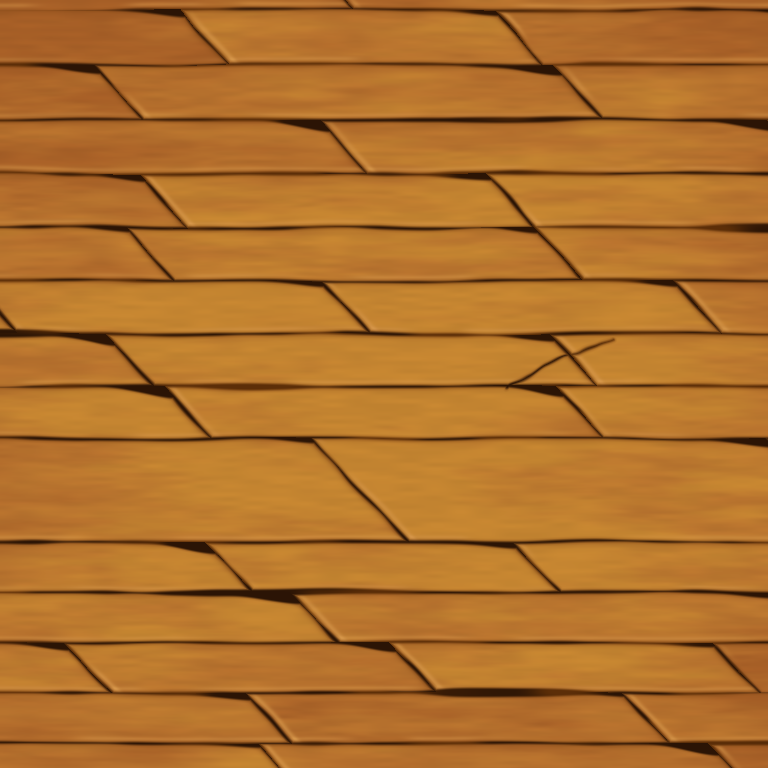
This texture is drawn by a Shadertoy shader. Its source:

```glsl
const float PITCH = 0.0682;        // height of one plank row
const float FIRST_SEAM = 0.013;    // distance of the first seam from the top
const float ROW_BULGE = 0.19;      // rows sag toward the middle
const float BULGE_ROWS = 14.0;
const float WIDE_ROW = 8.0;        // this plank row is two rows high
const float LEAN = 0.92;           // slant of the end joints
const vec2 PLANK_LENGTH = vec2(0.40, 0.66);
const float SEAM = 0.0019;         // half width of a thin seam
const float JOINT = 0.0018;
const float DROOP = 0.012;         // depth of the worn plank corners
const float SOFTNESS = 0.0014;
const vec2 CRACK_START = vec2(0.795, 0.440);
const vec2 CRACK_END = vec2(0.660, 0.505);

const vec3 GOLD = vec3(0.77, 0.52, 0.19);
const vec3 OCHRE = vec3(0.72, 0.45, 0.18);
const vec3 RUST = vec3(0.65, 0.37, 0.15);
const vec3 BEVEL_LIGHT = vec3(0.84, 0.59, 0.29);
const vec3 BEVEL_SHADE = vec3(0.50, 0.27, 0.08);
const vec3 SEAM_BROWN = vec3(0.36, 0.18, 0.03);
const vec3 SEAM_DARK = vec3(0.17, 0.08, 0.02);

float hash(vec2 p) {
    return fract(sin(dot(p, vec2(127.1, 311.7))) * 43758.5453);
}

float noise(vec2 p) {
    vec2 i = floor(p), f = fract(p);
    f = f * f * (3.0 - 2.0 * f);
    return mix(mix(hash(i), hash(i + vec2(1, 0)), f.x),
               mix(hash(i + vec2(0, 1)), hash(i + vec2(1, 1)), f.x), f.y);
}

float fbm(vec2 p) {
    float sum = 0.0, gain = 0.5;
    for (int i = 0; i < 4; i++) {
        sum += gain * noise(p);
        p = p * 2.03 + 7.1;
        gain *= 0.5;
    }
    return sum;
}

float segmentDistance(vec2 p, vec2 a, vec2 b) {
    vec2 d = b - a;
    return length(p - a - d * clamp(dot(p - a, d) / dot(d, d), 0.0, 1.0));
}

// Seams swell into gaps in places and nearly close in others
float seamWidth(float x, float seam) {
    float n = noise(vec2(x * 3.0, seam * 5.3));
    float fine = noise(vec2(x * 22.0, seam * 3.7));
    return SEAM * (0.35 + 0.9 * fine) + 0.004 * smoothstep(0.70, 0.95, n)
         - 0.0025 * smoothstep(0.15, 0.02, n);
}

// Soft line of given half width around distance zero
float band(float d, float width) {
    return exp(-d * d / (width * width));
}

void mainImage(out vec4 fragColor, in vec2 fragCoord) {
    vec2 uv = fragCoord / iResolution.xy;
    vec2 p = vec2(uv.x, 1.0 - uv.y);
    float soft = SOFTNESS + 0.7 / min(iResolution.x, iResolution.y);
    vec2 q = p + 0.004 * (vec2(noise(p * 24.0), noise(p * vec2(9.0, 14.0) + 40.0)) - 0.5);

    // Rows, with one double height row
    float level = (q.y - FIRST_SEAM) / PITCH;
    level -= ROW_BULGE * sin(3.14159 * level / BULGE_ROWS);
    float row = floor(level), span = 1.0;
    if (row == WIDE_ROW + 1.0) row = WIDE_ROW;
    if (row == WIDE_ROW) span = 2.0;
    float top = (level - row) * PITCH;
    float bottom = span * PITCH - top;

    // Slanted end joints, staggered from row to row
    float plankLength = mix(PLANK_LENGTH.x, PLANK_LENGTH.y, hash(vec2(row, 3.0)));
    float firstJoint = 0.25 + 0.17 * cos(2.2 * (row - 2.1));
    float along = (q.x - LEAN * top - firstJoint) / plankLength;
    vec2 plank = vec2(floor(along), row);
    float slope = plankLength * inversesqrt(1.0 + LEAN * LEAN);
    float left = fract(along) * slope;
    float right = slope - left;

    // Wood tone: golden middle, redder rim, varied planks and streaks
    float grain = fbm(q * vec2(7.0, 55.0) + hash(plank) * 30.0);
    float blotch = fbm(q * vec2(6.0, 14.0) + 11.0);
    float tone = 0.95 - 1.25 * length((p - vec2(0.46, 0.54)) * vec2(0.7, 1.0));
    tone += 0.35 * (hash(plank + 5.0) - 0.5) + 0.6 * (grain - 0.47) + 0.6 * (blotch - 0.47);
    vec3 color = mix(RUST, OCHRE, smoothstep(0.0, 0.5, tone));
    color = mix(color, GOLD, smoothstep(0.4, 0.85, tone));
    color *= 0.97 + 0.06 * noise(q * vec2(30.0, 180.0));

    // Worn bevels
    float wear = smoothstep(0.2, 0.7, noise(q * vec2(14.0, 20.0) + plank * 3.0));
    color = mix(color, BEVEL_SHADE, 0.55 * band(right, 0.006) + 0.25 * band(top, 0.007));
    color = mix(color, BEVEL_LIGHT, wear * (0.6 * band(left - 0.007, 0.0035)
                                          + 0.4 * band(bottom - 0.006, 0.003)));

    // Seams, joints and the dark notch at each plank's drooping corner
    float droop = DROOP * pow(smoothstep(0.075, 0.0, right), 2.0) * (0.3 + 0.9 * hash(plank + 9.0));
    float seam = min(top - droop - seamWidth(q.x, row),
                     bottom - seamWidth(q.x, row + span));
    float jointWidth = JOINT * (0.4 + 1.1 * noise(q * 30.0));
    float gap = min(seam, min(left, right) - jointWidth);

    // One split board
    float split = segmentDistance(q + 0.008 * (noise(q * 45.0) - 0.5), CRACK_START, CRACK_END);
    gap = min(gap, split - 0.0035 * noise(q * 35.0 + 8.0));

    // Sparse short nicks
    vec2 cell = floor(q * vec2(8.0, 18.0));
    vec2 nick = (fract(q * vec2(8.0, 18.0)) - 0.5) / vec2(8.0, 18.0);
    nick.x = max(abs(nick.x) - 0.012 * hash(cell + 2.0), 0.0);
    if (hash(cell + 17.0) > 0.95) gap = min(gap, length(nick) - 0.0008);

    vec3 gapColor = mix(SEAM_BROWN, SEAM_DARK, smoothstep(0.25, 0.7, noise(q * vec2(12.0, 40.0))));
    gapColor = mix(gapColor, SEAM_DARK, smoothstep(0.0, 0.004, droop));
    color = mix(color, BEVEL_SHADE, 0.35 * smoothstep(0.005, 0.0, gap));
    color = mix(color, gapColor, 1.0 - smoothstep(-soft, soft, gap));
    fragColor = vec4(color, 1.0);
}
```
